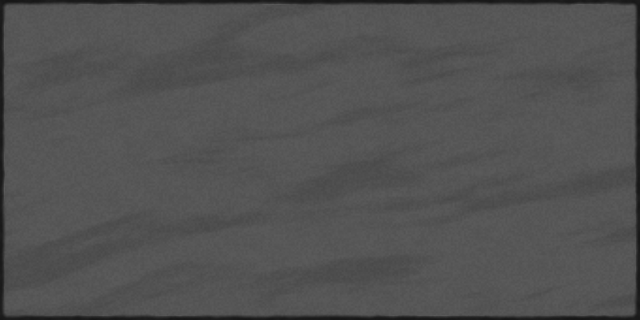
Write a Shadertoy shader that draws this texture.

```glsl
// A flat grey slate tile with a worn, dark rim along its edges.
// Stretched, warped noise makes the faint slanted wisps; fine noise adds grain;
// a rounded box distance with a wobbling offset shapes the rim.

const vec3 SLATE_COLOR = vec3(0.340);
const vec3 RIM_COLOR = vec3(0.104);
const float WISP_SLANT = 0.21;              // radians, rising to the right
const vec2 WISP_FREQUENCY = vec2(2.6, 15.0);
const float WISP_DEPTH = 0.036;
const float MOTTLE_DEPTH = 0.016;
const float GRAIN_FREQUENCY = 170.0;
const float GRAIN_DEPTH = 0.030;
const float RIM_INNER = 0.005;
const float RIM_OUTER = 0.018;
const float RIM_WOBBLE = 0.007;
const float CORNER_RADIUS = 0.025;
const float SHADE_WIDTH = 0.014;
const float SHADE_DEPTH = 0.030;

float hash(vec2 p) {
    vec3 q = fract(vec3(p.xyx) * 0.1031);
    q += dot(q, q.yzx + 33.33);
    return fract((q.x + q.y) * q.z);
}

float valueNoise(vec2 p) {
    vec2 cell = floor(p);
    vec2 f = fract(p);
    f = f * f * (3.0 - 2.0 * f);
    float low = mix(hash(cell), hash(cell + vec2(1.0, 0.0)), f.x);
    float high = mix(hash(cell + vec2(0.0, 1.0)), hash(cell + vec2(1.0)), f.x);
    return mix(low, high, f.y);
}

float fbm(vec2 p) {
    float sum = 0.0;
    float weight = 0.5;
    for (int i = 0; i < 5; i++) {
        sum += weight * valueNoise(p);
        p = mat2(0.98, 0.17, -0.17, 0.98) * p * 2.03 + 17.3;
        weight *= 0.5;
    }
    return sum / 0.97;
}

// Thin dark streaks, 0 to 1, bent gently by a broad warp
float wisps(vec2 p) {
    float c = cos(WISP_SLANT);
    float s = sin(WISP_SLANT);
    vec2 along = vec2(c * p.x + s * p.y, c * p.y - s * p.x);
    along.y += 0.09 * (valueNoise(p * vec2(2.0, 3.0) + 5.0) - 0.5);
    along.y += 0.02 * (fbm(p * 9.0 + 31.0) - 0.5);
    float streak = fbm(along * WISP_FREQUENCY + 40.0);
    return smoothstep(0.48, 0.78, streak);
}

// Distance inwards from the edge of the rounded tile
float edgeDistance(vec2 p, vec2 size) {
    vec2 q = abs(p - 0.5 * size) - 0.5 * size + CORNER_RADIUS;
    return CORNER_RADIUS - length(max(q, 0.0)) - min(max(q.x, q.y), 0.0);
}

void mainImage(out vec4 fragColor, in vec2 fragCoord) {
    vec2 p = fragCoord / iResolution.y;
    vec2 size = vec2(iResolution.x / iResolution.y, 1.0);

    // Slate surface
    vec3 color = SLATE_COLOR;
    color -= WISP_DEPTH * wisps(p);
    color += MOTTLE_DEPTH * (fbm(p * vec2(14.0, 26.0) + 70.0) - 0.5);
    color += GRAIN_DEPTH * (valueNoise(p * GRAIN_FREQUENCY) - 0.5);

    // Worn rim and the soft shade inside it
    float edge = edgeDistance(p, size);
    float wobble = RIM_WOBBLE * (fbm(p * 22.0 + 11.0) - 0.5);
    color -= SHADE_DEPTH * exp(-max(edge, 0.0) / SHADE_WIDTH);
    float aa = 0.5 / iResolution.y;
    float inside = smoothstep(RIM_INNER - aa, RIM_OUTER + aa, edge + wobble);
    vec3 rim = RIM_COLOR + 0.05 * (fbm(p * 45.0) - 0.5);
    color = mix(rim, color, inside);

    // Broken pale line where the rim meets the surface
    float line = 1.0 - smoothstep(0.0, 0.003, abs(edge + 0.5 * wobble - 0.015));
    color += 0.06 * line * smoothstep(0.55, 0.75, valueNoise(p * 7.0 + 3.0));

    fragColor = vec4(color, 1.0);
}
```
